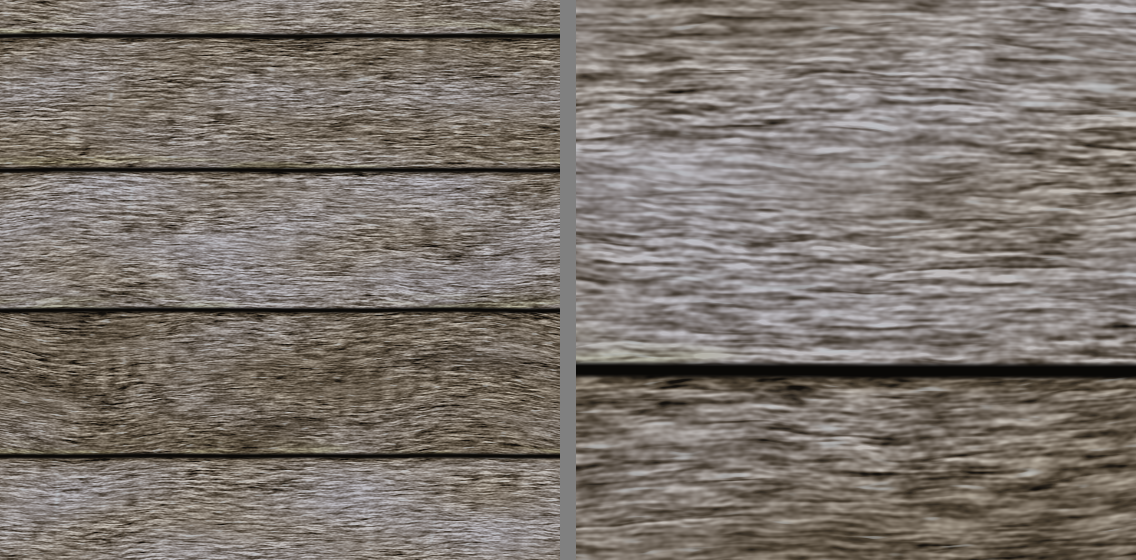
Left: the whole. Right: its middle third, enlarged.
A WebGL 2 fragment shader for this texture:

```glsl
#version 300 es
precision highp float;

uniform vec2 u_resolution;
out vec4 outColor;

#define BOARDS 4.0
#define FIRST_SEAM 0.186
#define SEAM_JITTER 0.012
#define GAP_HALF_WIDTH 0.0026
#define FIBRE_SCALE vec2(19.0, 225.0)
#define FIBRE_DEPTH 0.31
#define CREASE_DEPTH 0.17
#define BASE_TONE 0.495
#define BOARD_TONE vec4(-0.075, 0.035, -0.025, 0.035)
#define BOARD_WARMTH vec4(0.85, 0.3, 0.65, 0.4)
#define GRAIN_BOW vec4(1.0, -0.4, 0.1, 0.25)
#define SCUFFS 9

const float TAU = 6.2831853;
const vec3 GAP_BLACK = vec3(0.035, 0.03, 0.025);
const vec3 DEEP = vec3(0.07, 0.06, 0.05);
const vec3 BROWN = vec3(0.285, 0.25, 0.21);
const vec3 ASH = vec3(0.50, 0.468, 0.448);
const vec3 SILVER = vec3(0.75, 0.735, 0.735);
const vec3 CHALK = vec3(0.74, 0.77, 0.79);

float hash(vec2 p) {
  return fract(sin(dot(p, vec2(127.1, 311.7))) * 43758.5);
}

float cornerSlope(vec2 cell, vec2 offset, float period, float seed) {
  float angle = TAU * hash(vec2(mod(cell.x, period), cell.y + seed * 17.0));
  return dot(vec2(cos(angle), sin(angle)), offset);
}

// Gradient noise that wraps across the canvas width; scale.x must be whole
float noise(vec2 position, vec2 scale, float seed) {
  vec2 p = position * scale;
  vec2 c = floor(p), f = p - c;
  vec2 w = f * f * f * (f * (f * 6.0 - 15.0) + 10.0);
  vec2 e = vec2(1.0, 0.0);
  float low = mix(cornerSlope(c, f, scale.x, seed),
                  cornerSlope(c + e, f - e, scale.x, seed), w.x);
  float high = mix(cornerSlope(c + e.yx, f - e.yx, scale.x, seed),
                   cornerSlope(c + 1.0, f - 1.0, scale.x, seed), w.x);
  return mix(low, high, w.y);
}

// Height of each seam; boards differ slightly in width
float seamHeight(float i) {
  return FIRST_SEAM + i / BOARDS
       + SEAM_JITTER * sin(TAU * 0.5 * mod(i, BOARDS) / (BOARDS - 1.0));
}

vec3 woodRamp(float tone) {
  vec3 c = mix(DEEP, BROWN, smoothstep(-0.02, 0.26, tone));
  c = mix(c, ASH, clamp((tone - 0.24) / 0.23, 0.0, 1.0));
  return mix(c, SILVER, clamp((tone - 0.47) / 0.27, 0.0, 1.0));
}

// Small chalky rubs, scattered over the canvas
float scuffMask(vec2 uv) {
  float mask = 0.0;
  for (int i = 0; i < SCUFFS; i++) {
    float k = float(i) + 1.0;
    vec2 center = vec2(hash(vec2(k, 3.0)), hash(vec2(k, 8.0)));
    vec2 d = uv - center;
    d.x -= round(d.x) + 0.15 * d.y;
    vec2 size = mix(vec2(0.016, 0.010), vec2(0.004, 0.04), step(0.6, hash(vec2(k, 5.0))));
    mask += exp(-dot(d / size, d / size)) * mix(0.4, 1.0, hash(vec2(k, 6.0)));
  }
  return min(mask, 1.0);
}

void main() {
  vec2 uv = gl_FragCoord.xy / u_resolution;
  float pixel = 1.0 / u_resolution.y;

  // Find the board and the distances to its lower and upper seam
  float wobble = 0.003 * noise(uv, vec2(5.0, 1.0), 41.0);
  float y = uv.y + wobble;
  y += step(y, FIRST_SEAM);
  float board = 0.0;
  for (float i = 1.0; i < BOARDS; i++) board += step(seamHeight(i), y);
  float above = y - seamHeight(board);
  float below = seamHeight(board + 1.0) - y;
  int b = int(board);
  float seed = board * 7.0 + 2.0;

  // Bend the grain
  float bow = 0.012 * sin(TAU * uv.x) + 0.006 * sin(2.0 * TAU * uv.x);
  vec2 grain = vec2(uv.x, above + bow * GRAIN_BOW[b]);
  grain.y += 0.007 * noise(grain, vec2(5.0, 12.0), seed)
           + 0.0022 * noise(grain, vec2(26.0, 50.0), seed + 1.0);

  // Fibres from coarse to fine, with soft weathered patches
  float fibre = noise(grain, FIBRE_SCALE, seed + 2.0);
  float fine = noise(grain, FIBRE_SCALE * vec2(3.0, 1.7), seed + 3.0);
  float grit = noise(grain, vec2(170.0, 400.0), seed + 9.0);
  float broad = noise(grain, vec2(6.0, 75.0), seed + 4.0);
  float patches = noise(grain, vec2(4.0, 11.0), seed + 5.0);
  float stain = noise(grain, vec2(3.0, 17.0), seed + 6.0);
  float strength = 1.0 + 0.6 * noise(grain, vec2(7.0, 22.0), seed + 7.0);
  float tone = BASE_TONE + BOARD_TONE[b] + 0.10 * patches + 0.10 * broad;
  tone += strength * (FIBRE_DEPTH * fibre + 0.27 * fine + 0.14 * grit);
  tone -= 0.10 * smoothstep(0.15, 0.5, stain);

  // Thin wandering creases, each with a lit edge below it
  float ridge = noise(grain, vec2(13.0, 115.0), seed + 10.0) + 0.12 * fine;
  float crease = smoothstep(0.17, 0.02, abs(ridge));
  float litEdge = smoothstep(0.14, 0.24, ridge) * smoothstep(0.40, 0.26, ridge);
  float broken = smoothstep(-0.30, 0.25, noise(grain, vec2(24.0, 60.0), seed + 11.0));
  tone += strength * broken * (0.07 * litEdge - CREASE_DEPTH * crease);

  // Pale lip over each gap, worn brown shadow under it
  float lip = smoothstep(0.004, 0.008, above) * smoothstep(0.020, 0.010, above);
  float shade = smoothstep(0.016, 0.003, below);
  tone += lip * (0.02 + 0.10 * broad);
  tone -= 0.17 * shade;
  vec3 color = woodRamp(tone);

  // Warm, mossy and bluish tints
  float warmth = clamp(BOARD_WARMTH[b] - 0.9 * patches + 0.5 * shade, 0.0, 1.0);
  color *= mix(vec3(0.985, 0.995, 1.03), vec3(1.025, 1.0, 0.92), warmth);
  float moss = smoothstep(0.04, 0.0, above) * smoothstep(-0.1, 0.4, stain + broad);
  color *= mix(vec3(1.0), vec3(0.93, 0.94, 0.82), moss);

  // Chalky wear caught on the raised fibres
  float streak = smoothstep(0.22, 0.5, noise(grain, vec2(34.0, 190.0), seed + 8.0));
  float wear = scuffMask(uv) * smoothstep(-0.2, 0.3, fibre + 0.5 * fine + 0.3 * broad);
  wear = max(0.7 * wear, 0.45 * streak * smoothstep(-0.1, 0.3, fine + fibre));
  color = mix(color, CHALK, wear);

  // Dark gap with a soft rim between boards
  float edge = min(above, below);
  float gap = smoothstep(GAP_HALF_WIDTH + 0.0030 + pixel, GAP_HALF_WIDTH - pixel, edge);
  outColor = vec4(mix(clamp(color, 0.0, 1.0), GAP_BLACK, gap), 1.0);
}
```
